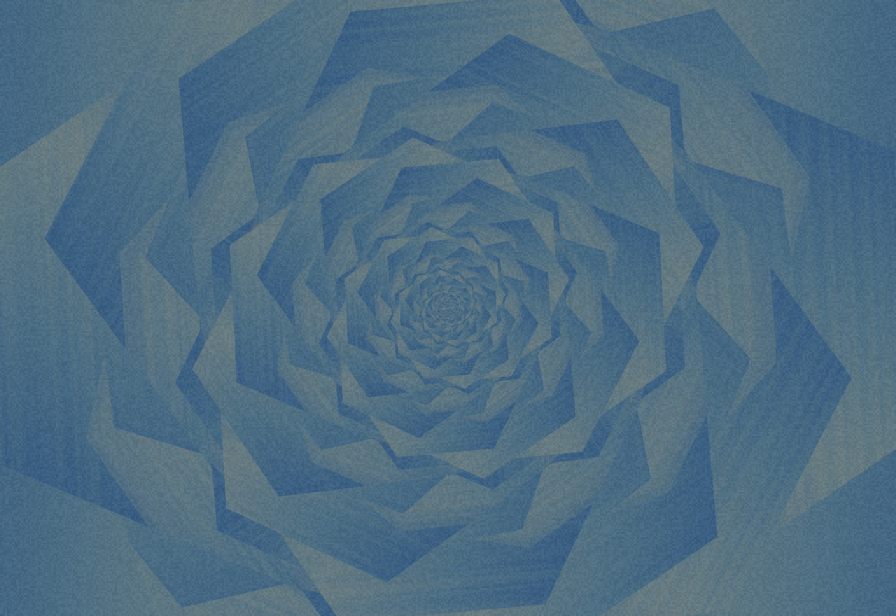
Write a Shadertoy shader that draws this background.

```glsl
// A whirl of blue paper-like petals receding towards the centre.
// Uneven hexagons are stacked from large to small, each one turned and shrunk;
// every layer holds a dark petal, a pale strip and a smaller blue petal.

const float PI = 3.14159265;
const float TURN = PI / 6.0;     // rotation between layers
const float SHRINK = 0.883;      // size ratio between layers
const int FIRST_LAYER = -1;
const int LAST_LAYER = 34;

const vec3 DEEP_BLUE = vec3(0.215, 0.36, 0.51);
const vec3 MID_BLUE = vec3(0.30, 0.432, 0.515);
const vec3 PALE_TEAL = vec3(0.41, 0.485, 0.505);

float hash(vec2 cell) {
    vec3 h = fract(vec3(cell.xyx) * 0.1031);
    h += dot(h, h.yzx + 33.33);
    return fract((h.x + h.y) * h.z);
}

float lineNoise(float x, float seed) {
    float cell = floor(x);
    float blend = smoothstep(0.0, 1.0, x - cell);
    return mix(hash(vec2(cell, seed)), hash(vec2(cell + 1.0, seed)), blend) - 0.5;
}

vec2 rotate(vec2 p, float a) {
    return mat2(cos(a), sin(a), -sin(a), cos(a)) * p;
}

// Lengthens the plane along one axis and shortens it across
vec2 stretch(vec2 p, float axis, float amount) {
    float c = cos(2.0 * axis), s = sin(2.0 * axis);
    return p - amount * vec2(c * p.x + s * p.y, s * p.x - c * p.y);
}

// Coordinate along an axis given in degrees
float along(vec2 p, float degrees) {
    float a = radians(degrees);
    return dot(p, vec2(cos(a), sin(a)));
}

// Signed distance to three pairs of parallel sides; widths are half-distances
float hexagon(vec2 p, vec3 normals, vec3 widths) {
    vec3 d = abs(vec3(along(p, normals.x), along(p, normals.y),
                      along(p, normals.z))) - widths;
    return max(d.x, max(d.y, d.z));
}

float coverage(float d, float softness) {
    return 1.0 - smoothstep(-softness, softness, d);
}

vec3 ramp(float t) {
    vec3 lower = mix(DEEP_BLUE, MID_BLUE, smoothstep(-0.15, 0.55, t));
    return mix(lower, PALE_TEAL, smoothstep(0.35, 1.1, t));
}

vec3 paintStrips(vec3 color, vec2 p, float softness, float seed) {
    float strip = hexagon(p, vec3(185.0, 139.0, 77.0), vec3(0.519, 0.466, 0.495));
    float inner = hexagon(p, vec3(159.0, 100.0, 42.0), vec3(0.489, 0.42, 0.30));

    // Pale strip with fine lines, faint at the rim, turning blue in its tail
    float stripLines = lineNoise(strip * 170.0, seed + 7.0);
    float stripTone = 0.35 + 0.46 * smoothstep(0.0, 0.3, abs(along(p, 126.0)));
    float strength = 0.55 + 0.45 * smoothstep(0.0, 0.06, -strip);
    color = mix(color, ramp(stripTone + 0.24 * stripLines),
                strength * coverage(strip, softness));

    // Smaller blue petal
    float innerLines = lineNoise(inner * 150.0, seed + 13.0);
    float innerTone = 0.24 + 0.6 * (1.0 - abs(along(p, 42.0)) / 0.30);
    return mix(color, ramp(innerTone + 0.16 * innerLines),
               coverage(max(inner, strip), softness));
}

vec3 paintLayer(vec3 color, vec2 p, float softness, float seed) {
    float petal = hexagon(p, vec3(154.0, 94.5, 36.0), vec3(0.641, 0.542, 0.451));

    // Dark at the short edge, paler across the petal
    float streak = lineNoise(along(p, 154.0) * 150.0, seed);
    float tone = 0.06 + 0.9 * (1.0 - abs(along(p, 36.0)) / 0.451);
    vec3 shade = paintStrips(ramp(tone + 0.2 * streak), p, softness, seed);
    return mix(color, shade, coverage(petal, softness));
}

void mainImage(out vec4 fragColor, in vec2 fragCoord) {
    vec2 p = (fragCoord - 0.5 * iResolution.xy) / iResolution.y;
    float pixel = 0.7 / iResolution.y;

    // Smooth corners, bluer towards the left and right ends
    vec3 color = ramp(mix(0.72, 0.25, smoothstep(0.45, 0.75, abs(p.x))));

    // Stack of layers, largest first; the outermost has strips only
    vec2 whirl = stretch(p, radians(32.0), 0.024);
    for (int k = FIRST_LAYER - 1; k <= LAST_LAYER; k++) {
        float layer = float(k);
        float size = pow(SHRINK, layer);
        vec2 local = rotate(whirl, layer * TURN) / size;
        float softness = pixel / size;
        color = k < FIRST_LAYER
            ? paintStrips(color, local, softness, layer + 40.0)
            : paintLayer(color, local, softness, layer + 40.0);
    }

    // Fine paper grain
    vec2 grainCell = floor((p + 2.0) * 352.0);
    color += 0.05 * (hash(grainCell) - 0.5);
    fragColor = vec4(color, 1.0);
}
```
